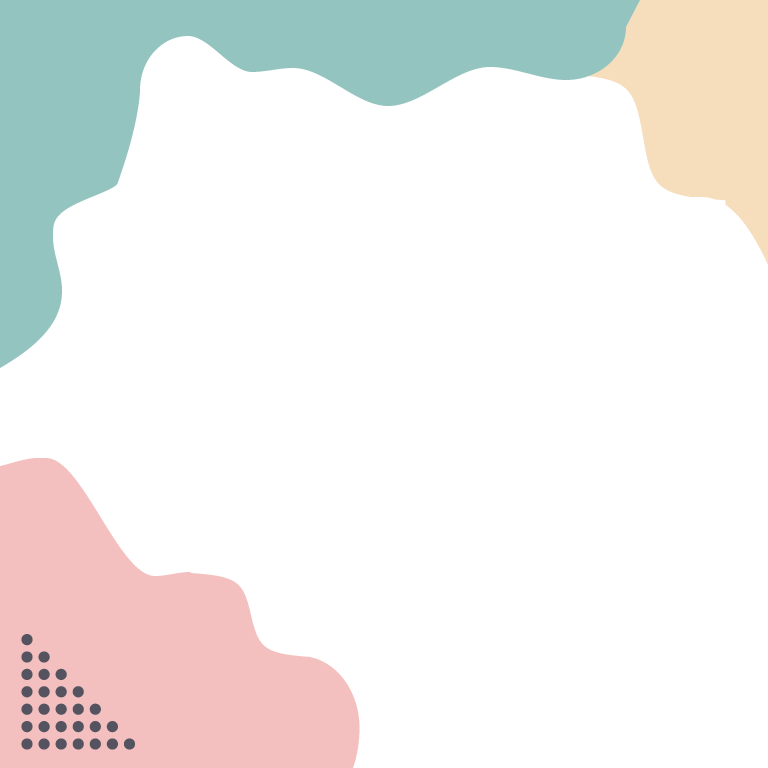
Give the GLSL for this background, as a WebGL 1 fragment shader.

```glsl
precision highp float;
uniform vec2 u_resolution;

#define SPAN 768.0
#define SAMPLES 4
#define TEAL vec3(0.58, 0.77, 0.75)
#define CREAM vec3(0.965, 0.871, 0.741)
#define PINK vec3(0.953, 0.753, 0.749)
#define PAPER vec3(1.0)
#define DOT_COLOR vec3(0.335, 0.325, 0.375)
#define DOT_ORIGIN vec2(27.0, 744.0)
#define DOT_PITCH vec2(17.08, 17.4)
#define DOT_RADIUS 5.6
#define DOT_ROWS 7.0

// Points are in design units: SPAN across the canvas, y measured down from the top.

// Height of a quarter-ellipse profile, 1 at the centre and 0 at the rim
float arc(float t) {
  return sqrt(max(0.0, 1.0 - t * t));
}

// Steep S-curve that flattens out near both ends
float sway(float t, float limit) {
  t = clamp(t, -limit, limit);
  return t / (1.0 - t * t);
}

// Lower edge of the teal band
float tealDepth(float x) {
  float waves = 36.0
    + 36.0 * smoothstep(188.0, 252.0, x)
    - 4.0 * smoothstep(252.0, 293.0, x)
    + 38.0 * smoothstep(293.0, 388.0, x)
    - 39.0 * smoothstep(388.0, 490.0, x)
    + 13.0 * smoothstep(490.0, 566.0, x);
  return x < 566.0 ? waves : 27.0 + 53.0 * arc((x - 566.0) / 60.0);
}

// Right edge of the teal mass along the left side
float tealWidth(float y) {
  if (y < 90.0) return 188.0 - 48.0 * arc((90.0 - y) / 54.0);
  if (y < 182.0) return 140.0 - 22.0 * pow((y - 90.0) / 92.0, 1.5);
  if (y < 237.0) {
    float shoulder = pow((237.0 - y) / 55.0, 1.8);
    return 53.0 + 65.0 * smoothstep(0.0, 1.0, shoulder);
  }
  if (y < 290.0) return 53.0 + 9.0 * smoothstep(237.0, 290.0, y);
  return 62.0 - 62.0 * pow((y - 290.0) / 78.0, 2.2);
}

bool inTeal(vec2 p) {
  float rightEnd = 626.0 + 0.52 * max(27.0 - p.y, 0.0);
  return (p.y < tealDepth(p.x) && p.x < rightEnd) || p.x < tealWidth(p.y);
}

bool inCream(vec2 p) {
  float side = 643.0 + 12.0 * sway((p.y - 137.0) / 68.0, 0.93);
  float tail = 197.0 + 68.0 * pow(max(p.x - 700.0, 0.0) / 68.0, 2.2);
  return p.x > side && p.y < tail;
}

bool inPink(vec2 p) {
  float top = 468.0
    - 10.0 * smoothstep(-15.0, 38.0, p.x)
    + 118.0 * smoothstep(46.0, 155.0, p.x)
    - 4.0 * smoothstep(155.0, 190.0, p.x);
  float drop = p.y - 728.0;
  float side = p.y < 657.0
    ? 251.0 + 11.0 * sway((p.y - 615.0) / 46.0, 0.913)
    : 300.0 + 59.5 * arc(drop / (drop < 0.0 ? 72.0 : 88.0));
  return p.y > top && p.x < side;
}

// Triangular grid of dots
bool inDots(vec2 p) {
  vec2 offset = vec2(p.x - DOT_ORIGIN.x, DOT_ORIGIN.y - p.y);
  vec2 cell = clamp(floor(offset / DOT_PITCH + 0.5), 0.0, DOT_ROWS - 1.0);
  return cell.x + cell.y < DOT_ROWS - 0.5
    && length(offset - cell * DOT_PITCH) < DOT_RADIUS;
}

vec3 backdrop(vec2 p) {
  if (inDots(p)) return DOT_COLOR;
  if (inTeal(p)) return TEAL;
  if (inCream(p)) return CREAM;
  if (inPink(p)) return PINK;
  return PAPER;
}

void main() {
  // Average a grid of samples in each pixel to smooth the edges
  vec3 sum = vec3(0.0);
  float count = float(SAMPLES);
  for (int j = 0; j < SAMPLES; j++) {
    for (int i = 0; i < SAMPLES; i++) {
      vec2 jitter = (vec2(float(i), float(j)) + 0.5) / count - 0.5;
      vec2 uv = (gl_FragCoord.xy + jitter) / u_resolution;
      sum += backdrop(vec2(uv.x, 1.0 - uv.y) * SPAN);
    }
  }
  gl_FragColor = vec4(sum / (count * count), 1.0);
}
```
